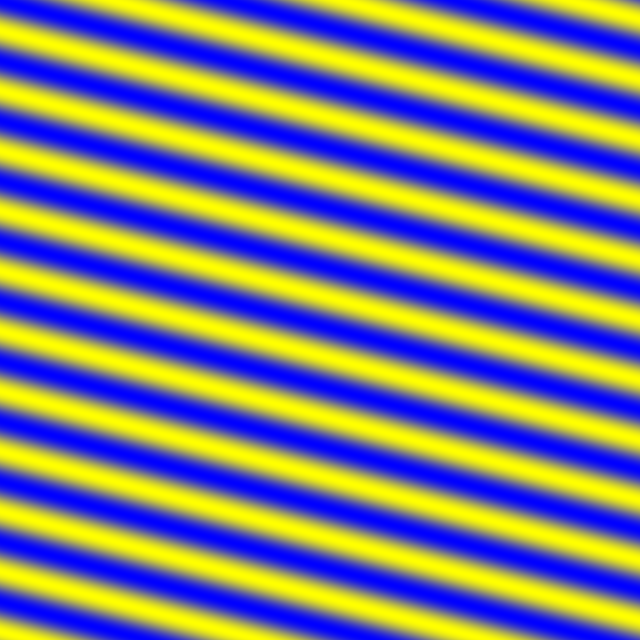
A Shadertoy shader for this pattern:

```glsl
const float TAU = 6.2831853;

// 0 on the blue crests, 1 on the yellow crests
float stripeWave(vec2 uv) {
    float cycles = dot(uv, vec2(2.81, 10.65)) - 0.64;
    return 0.5 - 0.5 * cos(TAU * cycles);
}

void mainImage(out vec4 fragColor, in vec2 fragCoord) {
    vec2 uv = fragCoord / iResolution.xy;

    // Soft blend between the two stripe colours
    vec3 blue = vec3(0.0, 0.0, 1.0);
    vec3 yellow = vec3(1.0, 1.0, 0.0);
    fragColor = vec4(mix(blue, yellow, stripeWave(uv)), 1.0);
}
```
